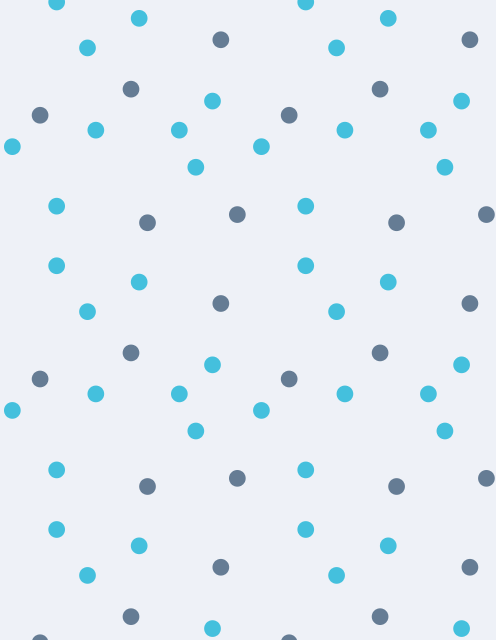
A Shadertoy shader for this pattern:

```glsl
// Scattered polka dots: a motif of fourteen discs, nine aqua and five slate,
// repeated on a rectangular lattice over a pale ground. Each disc is a distance
// function wrapped to its nearest repeat, so it crosses tile edges cleanly.

#define UNITS_HIGH 768.0                  // design units per canvas height
#define TILE       vec2(298.9, 316.5)     // lattice period, design units
#define RADIUS     10.0                   // disc radius, design units
#define DOTS       14
#define AQUA_DOTS  9                      // leading dots that are aqua
#define GROUND     vec3(0.932, 0.946, 0.967)
#define AQUA       vec3(0.265, 0.753, 0.865)
#define SLATE      vec3(0.398, 0.486, 0.582)

// Disc centres within one tile, measured from the top left
const vec2 CENTRES[DOTS] = vec2[DOTS](
    vec2( 68.0,   2.4), vec2(167.0,  22.0), vec2(105.0,  57.5),
    vec2(255.0, 121.3), vec2(115.0, 156.2), vec2(215.2, 156.2),
    vec2( 14.8, 176.0), vec2(235.0, 200.7), vec2( 68.0, 247.4),
    vec2(265.0,  47.7), vec2(157.2, 107.0), vec2( 48.1, 138.3),
    vec2(177.0, 267.3), vec2(284.8, 257.5));

// Signed distance to the nearest lattice copy of a disc
float repeatedDisc(vec2 p, vec2 centre) {
    vec2 offset = p - centre;
    offset -= TILE * floor(offset / TILE + 0.5);
    return length(offset) - RADIUS;
}

void mainImage(out vec4 fragColor, in vec2 fragCoord) {
    // Design units, with y running down from the top edge
    float pixel = UNITS_HIGH / iResolution.y;
    vec2 p = vec2(fragCoord.x, iResolution.y - fragCoord.y) * pixel;

    // Layer the discs with edges smoothed over one pixel
    vec3 colour = GROUND;
    for (int i = 0; i < DOTS; i++) {
        float coverage = clamp(0.5 - repeatedDisc(p, CENTRES[i]) / pixel, 0.0, 1.0);
        colour = mix(colour, i < AQUA_DOTS ? AQUA : SLATE, coverage);
    }

    fragColor = vec4(colour, 1.0);
}
```
